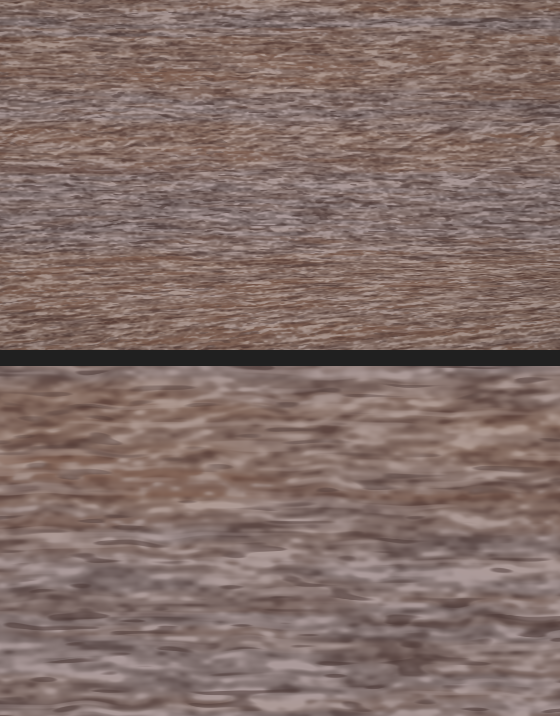
Top: the whole. Bottom: its middle third, enlarged.
A WebGL 1 fragment shader for this texture:

```glsl
precision highp float;
// Planed reddish hardwood with horizontal grain: rows of stretched noise make
// the fibres, threads and pores. Soft bands alternate orange-brown with greyer
// wood, slanting flecks figure some of them, and the lower grain rises.

uniform vec2 u_resolution;

float hash(vec2 p) {
  return fract(sin(dot(p, vec2(12.9898, 78.233))) * 43758.5453);
}

float noise(vec2 p) {
  vec2 i = floor(p);
  vec2 f = fract(p);
  f = f * f * (3.0 - 2.0 * f);
  return mix(mix(hash(i), hash(i + vec2(1.0, 0.0)), f.x),
             mix(hash(i + vec2(0.0, 1.0)), hash(i + vec2(1.0, 1.0)), f.x), f.y);
}

// One row of fibre, shifted along its length so that rows do not line up
float strand(float x, float row) {
  x += 17.0 * hash(vec2(row, 3.7));
  float i = floor(x);
  return mix(hash(vec2(i, row)), hash(vec2(i + 1.0, row)), smoothstep(0.0, 1.0, x - i));
}

float streaks(vec2 p) {
  float row = floor(p.y);
  return mix(strand(p.x, row), strand(p.x, row + 1.0), smoothstep(0.0, 1.0, p.y - row));
}

float band(float y, float centre, float halfWidth) {
  return 1.0 - smoothstep(0.4 * halfWidth, 1.6 * halfWidth, abs(y - centre));
}

// Bends the grain: rising at the bottom, gently uneven elsewhere
vec2 bendGrain(vec2 p) {
  float slant = 1.0 - smoothstep(0.05, 0.33, p.y);
  float sway = noise(p * vec2(3.0, 6.0)) - 0.5;
  float ripple = noise(p * vec2(26.0, 38.0) + 5.0) - 0.5;
  p.y += 0.012 * sway + 0.005 * ripple - 0.1 * slant * p.x;
  return p;
}

void main() {
  vec2 p = gl_FragCoord.xy / u_resolution.y;
  float aspect = u_resolution.x / u_resolution.y;
  vec2 g = bendGrain(p);

  // Greyer bands with ragged edges, and grey strips among the warm wood
  float y = p.y + 0.04 * (streaks(g * vec2(2.0, 60.0)) - 0.5);
  float cool = max(band(y, 0.93, 0.028), 0.8 * band(y, 0.69, 0.045));
  cool = max(cool, band(y, 0.405, 0.11));
  cool = clamp(0.15 + 0.75 * cool + 0.6 * (streaks(g * vec2(7.0, 85.0) + 91.0) - 0.5), 0.0, 1.0);

  // Fibres from long and broad to short and fine
  float broad = streaks(g * vec2(1.6, 45.0) + 11.0);
  float medium = streaks(g * vec2(5.0, 90.0) + 23.0);
  float fibres = streaks(g * vec2(13.0, 140.0) + 31.0);
  float flecks = streaks(g * vec2(30.0, 180.0) + 37.0);
  float speckle = streaks(g * vec2(95.0, 200.0) + 83.0);
  float tone = 0.15 * (broad - 0.5) + mix(0.36, 0.16, cool) * (medium - 0.5)
             + mix(0.6, 0.42, cool) * (fibres - 0.5) + 0.72 * (flecks - 0.5);

  // Figured bands: short flecks cut across the grain at a slant
  float figure = band(p.y, 0.61, 0.05)
               + 0.7 * band(p.y, 0.82, 0.07) * smoothstep(0.2, 1.3, p.x);
  float wobble = 0.016 * noise(p * vec2(18.0, 26.0) + 8.0);
  vec2 slanted = vec2(g.x, g.y - 0.24 * g.x + wobble);
  float cuts = 0.7 * (streaks(slanted * vec2(24.0, 105.0) + 43.0) - 0.5)
             + 0.6 * (streaks(slanted * vec2(30.0, 160.0) + 61.0) - 0.5)
             + 0.45 * (flecks - 0.5);
  tone = 0.5 + mix(tone, cuts, 0.75 * figure) + 0.5 * (speckle - 0.5);

  // Dark, middle and light wood, each in a warm and a cool shade
  vec3 dark = mix(vec3(0.37, 0.265, 0.235), vec3(0.34, 0.275, 0.27), cool);
  vec3 middle = mix(vec3(0.515, 0.415, 0.37), vec3(0.50, 0.44, 0.435), cool);
  vec3 light = mix(vec3(0.67, 0.59, 0.555), vec3(0.655, 0.59, 0.59), cool);
  vec3 wood = mix(dark, middle, smoothstep(-0.15, 0.55, tone));
  wood = mix(wood, light, smoothstep(0.42, 1.0, tone));

  // Orange heartwood showing between the pale flecks
  float orange = smoothstep(0.45, 0.8, streaks(g * vec2(4.0, 75.0) + 51.0));
  orange *= (1.0 - cool) * (1.0 - smoothstep(0.4, 0.75, tone));
  wood = mix(wood, vec3(0.50, 0.36, 0.295), 0.5 * orange);

  // Thin pale threads, longer in the warm wood
  vec2 threadScale = vec2(14.0, 170.0);
  float threads = smoothstep(0.62, 0.88, streaks(g * threadScale + 29.0));
  wood = mix(wood, light, threads * mix(0.42, 0.32, cool));

  // Short dark pores, densest in the greyer wood
  float pores = smoothstep(0.73, 0.9, streaks(g * vec2(28.0, 175.0) + 71.0));
  wood = mix(wood, vec3(0.28, 0.205, 0.195), pores * mix(0.32, 0.55, cool));

  // Dark seam fading out from the left edge
  float seam = band(g.y, 0.515, 0.008) * (1.0 - smoothstep(0.15, 0.7, p.x));
  wood = mix(wood, vec3(0.37, 0.27, 0.25), 0.45 * seam);

  // Soft light, falling off towards the corners
  vec2 offset = (p - vec2(0.45 * aspect, 0.5)) / vec2(aspect, 1.0);
  wood *= 1.03 - 0.2 * dot(offset, offset);
  gl_FragColor = vec4(wood, 1.0);
}
```
